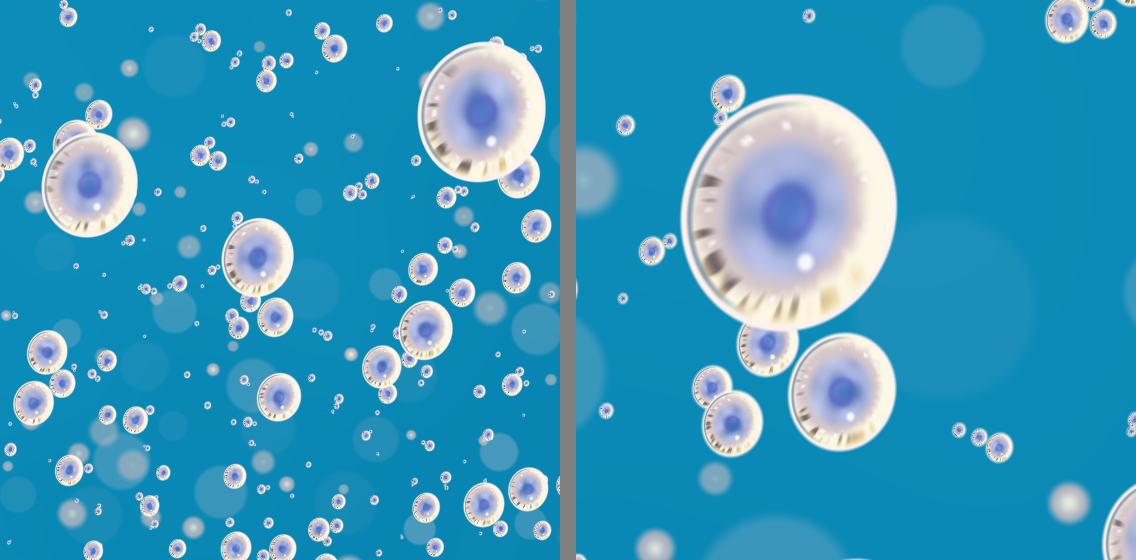
Left: the whole. Right: its middle third, enlarged.
Write a Shadertoy shader that draws this texture.

```glsl
const vec3 CREAM = vec3(0.99, 0.97, 0.90);
const vec3 PEARL = vec3(0.84, 0.78, 0.79);
const vec3 LAVENDER = vec3(0.66, 0.70, 0.86);
const vec3 CORE_BLUE = vec3(0.33, 0.48, 0.78);
const vec3 BRONZE = vec3(0.45, 0.40, 0.42);
const vec3 GOLD = vec3(0.88, 0.76, 0.48);

const int HAZE = 0;
const int SOFT = 1;
const int SHARP = 2;

vec3 hash3(vec2 p) {
    vec3 q = fract(p.xyx * vec3(0.1031, 0.1030, 0.0973));
    q += dot(q, q.yxz + 33.33);
    return fract((q.xxy + q.yzz) * q.zyx);
}

float gradientNoise(vec2 p) {
    vec2 i = floor(p), f = fract(p);
    vec2 u = f * f * f * (f * (f * 6.0 - 15.0) + 10.0);
    vec2 e = vec2(0, 1);
    float a = dot(hash3(i).xy * 2.0 - 1.0, f);
    float b = dot(hash3(i + e.yx).xy * 2.0 - 1.0, f - e.yx);
    float c = dot(hash3(i + e.xy).xy * 2.0 - 1.0, f - e.xy);
    float d = dot(hash3(i + e.yy).xy * 2.0 - 1.0, f - e.yy);
    return mix(mix(a, b, u.x), mix(c, d, u.x), u.y);
}

float band(float x, float center, float width) {
    return 1.0 - smoothstep(0.0, width, abs(x - center));
}

// Glassy sphere: blue core, lavender body, cream shell with bronze glints
void drawBubble(inout vec3 col, vec2 p, float r, float seed) {
    vec2 q = mat2(0.96, 0.28, -0.28, 0.96) * p / r * vec2(1.06, 0.95);
    float d = length(q);
    float blur = max(0.0013, 1.0 / iResolution.y) / r;
    if (d > 1.0 + blur) return;
    vec2 dir = q / max(d, 0.001);
    float light = dot(q, vec2(0.87, -0.35));
    float shade = smoothstep(-0.2, 0.8, dot(dir, vec2(-0.75, -0.66)));
    float streak = gradientNoise(dir * 6.0 + seed * 40.0 + d * 1.5);
    float swirl = gradientNoise(q * 2.6 + seed * 70.0);

    // Body
    vec3 c = mix(CORE_BLUE, LAVENDER, smoothstep(0.08, 0.46, d + 0.18 * swirl));
    c = mix(c, vec3(0.36, 0.36, 0.74), 0.6 * band(d, 0.2, 0.1) * smoothstep(-0.2, 0.3, swirl + 0.2));
    c += 0.16 * swirl;
    c = mix(c, PEARL, smoothstep(0.46, 0.68, d + 0.06 * light));

    // Shell
    c = mix(c, CREAM, smoothstep(0.66, 0.86, d + 0.14 * light + 0.1 * streak));
    c = mix(c, GOLD, 0.75 * band(d, 0.84, 0.16) * smoothstep(0.1, 0.8, -dir.y) * smoothstep(-0.15, 0.3, streak));
    c = mix(c, BRONZE, band(d, 0.79, 0.15) * shade * smoothstep(0.0, 0.25, streak));
    c = mix(c, vec3(0.40, 0.50, 0.62), 0.7 * band(d, 0.92, 0.05) * smoothstep(0.0, 0.7, -dir.x));
    c = mix(c, vec3(1.0, 0.94, 0.94), smoothstep(0.93, 0.97, d) * 0.9);

    // Glints
    c = mix(c, vec3(1), 0.9 * (1.0 - smoothstep(0.03, 0.11, length(q - vec2(0.28, -0.36)))));
    c = mix(c, vec3(1), 0.8 * band(d, 0.74, 0.07) * smoothstep(0.1, 0.35, -streak));
    col = mix(col, clamp(c, 0.0, 1.0), 1.0 - smoothstep(1.0 - blur, 1.0 + blur, d));
}

// Out-of-focus disc
void drawDisc(inout vec3 col, vec2 p, float r, float seed, int kind) {
    float d = length(p) / r;
    if (kind == HAZE) {
        float alpha = mix(0.08, 0.42, seed * seed) * (1.0 - smoothstep(0.86, 1.06, d));
        col = mix(col, vec3(0.66, 0.72, 0.79), alpha);
    } else {
        vec3 c = mix(CREAM, vec3(0.78, 0.73, 0.76), smoothstep(0.0, 0.7, d + 0.5 * seed));
        col = mix(col, c, mix(0.9, 0.5, seed) * (1.0 - smoothstep(0.6, 1.1, d)));
    }
}

// Jittered grid, denser low on the canvas and gathered into loose groups
void scatter(inout vec3 col, vec2 uv, float cells, vec2 radii, float share, int kind) {
    vec2 home = floor(uv * cells);
    for (int y = -1; y <= 1; y++)
    for (int x = -1; x <= 1; x++) {
        vec2 cell = home + vec2(x, y);
        vec3 h = hash3(cell + cells * 7.3 + 50.0);
        vec3 k = hash3(cell + cells * 3.7 + 190.0);
        vec2 center = (cell + 0.1 + 0.8 * h.xy) / cells;
        float density = share * mix(1.3, 0.7, center.y) + 0.35 * gradientNoise(center * 4.0 + 9.0);
        if (k.x > density) continue;
        float r = mix(radii.x, radii.y, h.z * h.z);
        vec2 p = uv - center;
        if (kind == SHARP) {
            // Some bubbles carry a smaller one touching their side
            float small = mix(0.3, 0.7, k.z);
            float turn = 6.283 * h.x;
            if (k.y < 0.4) drawBubble(col, p - r * (1.0 + small) * vec2(cos(turn), sin(turn)), r * small, k.z);
            drawBubble(col, p, r, k.y);
        } else drawDisc(col, p, r, k.y, kind);
    }
}

void mainImage(out vec4 fragColor, in vec2 fragCoord) {
    vec2 uv = fragCoord / iResolution.y;

    // Water
    vec3 col = mix(vec3(0.03, 0.515, 0.69), vec3(0.05, 0.56, 0.735), 0.5 + 0.4 * (uv.y - uv.x));
    col += 0.02 * gradientNoise(uv * 2.5);

    // Blurred background
    scatter(col, uv, 7.0, vec2(0.025, 0.062), 0.55, HAZE);
    scatter(col, uv, 10.0, vec2(0.010, 0.034), 0.32, SOFT);

    // Bubbles in focus, small to large
    scatter(col, uv, 13.0, vec2(0.0025, 0.007), 0.40, SHARP);
    scatter(col, uv, 11.0, vec2(0.008, 0.018), 0.40, SHARP);
    scatter(col, uv, 9.0, vec2(0.018, 0.043), 0.42, SHARP);
    for (int i = 4; i >= 0; i--) {
        float n = float(i);
        vec2 center = fract(vec2(0.86, 0.80) + n * vec2(0.30, 0.87));
        drawBubble(col, uv - center, 0.12 * pow(0.75, n), 0.13 + 0.17 * n);
    }
    fragColor = vec4(col, 1.0);
}
```
